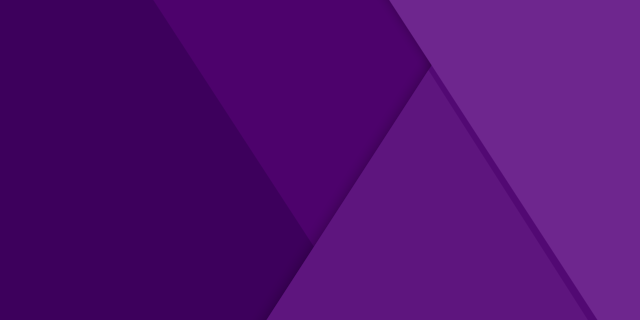
Write a Shadertoy shader that draws this background.

```glsl
// Signed distance to a slanted edge, positive on its right side.
// foot is where the edge meets the bottom, run is its x change per unit of y.
float rightOf(vec2 p, float foot, float run) {
    return (p.x - foot - run * p.y) / sqrt(1.0 + run * run);
}

float cover(float d, float pixel) {
    return smoothstep(-0.5 * pixel, 0.5 * pixel, d);
}

// Soft darkening that fades away outside an edge
float shadow(float d, float reach, float strength) {
    float fade = clamp(1.0 + d / reach, 0.0, 1.0);
    return 1.0 - strength * fade * fade;
}

void mainImage(out vec4 fragColor, in vec2 fragCoord) {
    // Height runs from 0 to 1, width from 0 to 2
    vec2 p = fragCoord / iResolution.xy * vec2(2.0, 1.0);
    float pixel = 1.5 / iResolution.y;

    float bandEdge = rightOf(p, 1.130, -0.651);
    float peakLeft = rightOf(p, 0.833, 0.648);
    float peakRight = rightOf(p, 1.837, -0.638);
    float panelEdge = rightOf(p, 1.867, -0.651);

    // Dark ground and the slanted middle band
    vec3 color = mix(vec3(0.240, 0.000, 0.360), vec3(0.302, 0.008, 0.424),
                     cover(bandEdge, pixel));

    // Shadows cast to the left by the peak and the panel
    color *= shadow(peakLeft, 0.050, 0.17);
    color *= shadow(panelEdge, 0.040, 0.14);

    // Narrow rim, then the face of the peak
    float peak = cover(peakLeft, pixel);
    color = mix(color, vec3(0.322, 0.035, 0.450), peak);
    color = mix(color, vec3(0.369, 0.084, 0.494),
                peak * cover(-peakRight, pixel));

    // Light panel on the right
    color = mix(color, vec3(0.431, 0.149, 0.557), cover(panelEdge, pixel));

    fragColor = vec4(color, 1.0);
}
```
